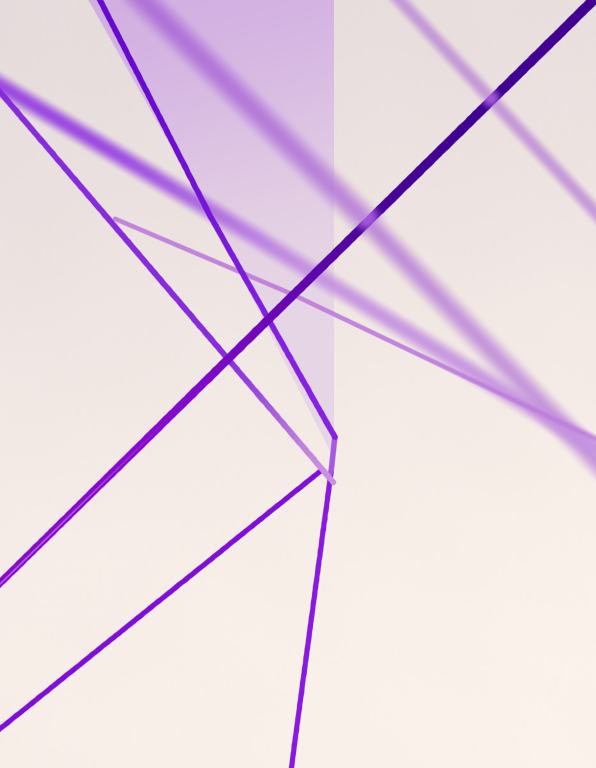
A Shadertoy shader for this background:

```glsl
// Distance to segment ab (x) and position along it from 0 to 1 (y)
vec2 segment(vec2 p, vec2 a, vec2 b) {
    vec2 ab = b - a;
    float t = clamp(dot(p - a, ab) / dot(ab, ab), 0.0, 1.0);
    return vec2(length(p - a - ab * t), t);
}

// Signed distance to the line through a and b, positive on its right
float side(vec2 p, vec2 a, vec2 b) {
    vec2 dir = normalize(b - a);
    return dot(p - a, vec2(dir.y, -dir.x));
}

float stroke(float dist, float halfWidth, float blur) {
    return 1.0 - smoothstep(halfWidth - blur, halfWidth + blur, dist);
}

vec2 gradientAt(vec2 cell) {
    float h = fract(sin(dot(cell, vec2(127.1, 311.7))) * 43758.5);
    return vec2(cos(6.2832 * h), sin(6.2832 * h));
}

float gradientNoise(vec2 p) {
    vec2 i = floor(p), f = fract(p);
    vec2 u = f * f * (3.0 - 2.0 * f);
    vec2 e = vec2(1.0, 0.0);
    return mix(
        mix(dot(gradientAt(i), f), dot(gradientAt(i + e), f - e), u.x),
        mix(dot(gradientAt(i + e.yx), f - e.yx), dot(gradientAt(i + e.xx), f - e.xx), u.x),
        u.y);
}

void mainImage(out vec4 fragColor, in vec2 fragCoord) {
    vec2 p = fragCoord / iResolution.y;
    float aa = 0.8 / iResolution.y;
    float grain = gradientNoise(p * 150.0);

    // Warm paper, dimmer toward the top
    vec3 color = mix(vec3(0.975, 0.94, 0.915), vec3(0.905, 0.865, 0.865),
                     smoothstep(0.1, 1.1, p.y));
    color += 0.02 * (p.x - 0.4) * vec3(1.0, 1.0, 0.6);
    color += 0.006 * gradientNoise(p * 9.0) + 0.004 * grain;

    // Translucent film between its two long edges
    vec2 filmTop = vec2(0.130, 1.0), filmBend = vec2(0.273, 0.720);
    vec2 filmCorner = vec2(0.436, 0.431), filmTip = vec2(0.434, 0.372);
    float rightSide = min(-side(p, filmBend, filmTop), -side(p, filmCorner, filmBend));
    rightSide = min(rightSide, 1.0);
    float leftSide = side(p, filmTip, vec2(0.0, 0.880));
    float film = smoothstep(-aa, aa, min(leftSide, -rightSide));
    film *= step(p.x, 0.435);
    vec3 filmColor = mix(vec3(0.90, 0.83, 0.895), vec3(0.815, 0.67, 0.885),
                         smoothstep(0.5, 1.0, p.y - 0.25 * p.x));
    color = mix(color, filmColor, film * 0.93);

    // Out-of-focus bands
    vec2 wide = segment(p, vec2(0.176, 1.01), vec2(0.482, 0.707));
    vec2 wideLow = segment(p, vec2(0.482, 0.707), vec2(0.789, 0.387));
    float wideBand = max(stroke(wide.x, 0.014, 0.013), stroke(wideLow.x, 0.012, 0.012));
    color = mix(color, mix(vec3(0.68, 0.43, 0.84), vec3(0.76, 0.56, 0.85),
                           smoothstep(0.0, 0.5, p.x - 0.18)), wideBand * 0.9);

    vec2 corner = segment(p, vec2(0.511, 1.01), vec2(0.789, 0.709));
    color = mix(color, vec3(0.75, 0.56, 0.84), 0.85 * stroke(corner.x, 0.008, 0.007));

    float slant = min(segment(p, vec2(-0.01, 0.895), vec2(0.330, 0.693)).x,
                      segment(p, vec2(0.330, 0.693), vec2(0.789, 0.408)).x);
    vec3 slantColor = mix(vec3(0.58, 0.24, 0.88), vec3(0.77, 0.57, 0.88),
                          smoothstep(0.1, 0.45, p.x));
    color = mix(color, slantColor, 0.9 * stroke(slant, 0.010, 0.009));

    // Pale thin thread
    float thread = min(segment(p, vec2(0.150, 0.715), vec2(0.378, 0.618)).x,
                       segment(p, vec2(0.378, 0.618), vec2(0.789, 0.422)).x);
    color = mix(color, vec3(0.74, 0.48, 0.86),
                0.9 * stroke(thread, 0.003, aa + 0.003 * smoothstep(0.5, 0.78, p.x)));

    // Film edges, the left one paling toward its tip
    float wobble = 0.0005 * grain;
    vec2 leftEdge = segment(p, vec2(-0.01, 0.892), filmTip);
    vec3 leftColor = mix(vec3(0.53, 0.17, 0.86), vec3(0.79, 0.57, 0.87),
                         smoothstep(0.65, 1.0, leftEdge.y));
    float rightEdge = min(segment(p, vec2(0.125, 1.01), filmBend).x,
                          segment(p, filmBend, filmCorner).x);

    // Lower struts and the short joint at the corner
    vec2 joint = vec2(0.431, 0.385);
    float jointLine = segment(p, filmCorner, joint).x;
    float downStrut = segment(p, joint, vec2(0.378, -0.01)).x;
    float leftStrut = segment(p, vec2(0.419, 0.388), vec2(-0.01, 0.043)).x;
    color = mix(color, vec3(0.53, 0.10, 0.86), stroke(downStrut + wobble, 0.0034, aa));
    color = mix(color, vec3(0.50, 0.06, 0.84), stroke(leftStrut + wobble, 0.0034, aa));
    color = mix(color, vec3(0.65, 0.35, 0.88), stroke(jointLine, 0.0036, aa));
    color = mix(color, leftColor, stroke(leftEdge.x + wobble, 0.0038, aa));
    color = mix(color, mix(vec3(0.52, 0.13, 0.88), vec3(0.40, 0.04, 0.80),
                           smoothstep(0.5, 0.95, p.y)),
                stroke(rightEdge + wobble, 0.0037, aa));

    // Dark diagonal rod, lit where the bands cross it
    vec2 rodStart = vec2(-0.01, 0.231), rodEnd = vec2(0.783, 1.01);
    vec2 rod = segment(p, rodStart, rodEnd);
    vec3 rodColor = mix(vec3(0.52, 0.04, 0.80), vec3(0.25, 0.01, 0.57),
                        smoothstep(0.25, 0.75, rod.y));
    float glint = stroke(abs(side(p, rodStart, rodEnd) - 0.001), 0.001, aa);
    rodColor = mix(rodColor, vec3(0.83, 0.52, 0.88),
                   0.7 * glint * (1.0 - smoothstep(0.08, 0.32, rod.y)));
    float lit = max(stroke(distance(p, vec2(0.478, 0.716)), 0.014, 0.010),
                    stroke(distance(p, vec2(0.639, 0.872)), 0.010, 0.008));
    rodColor = mix(rodColor, vec3(0.68, 0.39, 0.90), 0.85 * lit);
    color = mix(color, rodColor, stroke(rod.x + wobble, mix(0.0048, 0.0066, rod.y), aa));

    fragColor = vec4(clamp(color, 0.0, 1.0), 1.0);
}
```
